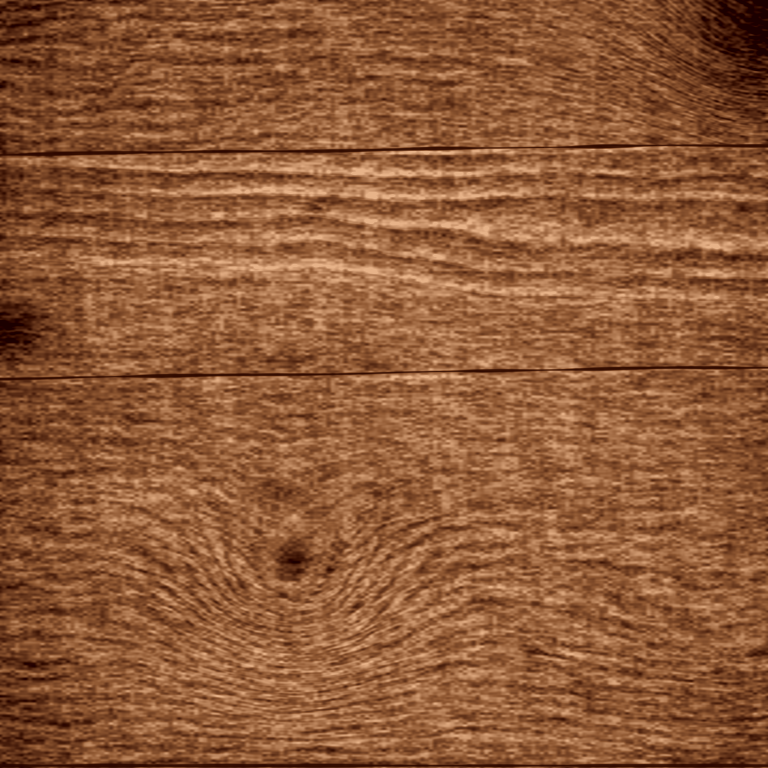
Reproduce this texture procedurally as a Shadertoy shader.

```glsl
#define RING_FREQ 40.0
#define RING_DEPTH 0.15
#define RIDGE_PERIOD 0.031
#define RIDGE_DEPTH 0.17
#define FIBRE_DEPTH 0.40
#define SPECKLE_DEPTH 0.28
#define BASE_TONE 0.615
#define EDGE_SHADE 0.17
#define SEAM_WIDTH 0.0021
#define DARK_WOOD vec3(0.24, 0.08, 0.02)
#define MID_WOOD vec3(0.57, 0.35, 0.20)
#define LIGHT_WOOD vec3(0.81, 0.60, 0.44)

float hash(vec2 p) {
    return fract(sin(dot(p, vec2(127.1, 311.7))) * 43758.5453);
}

float noise(vec2 p) {
    vec2 i = floor(p), f = fract(p);
    f = f * f * (3.0 - 2.0 * f);
    return mix(mix(hash(i), hash(i + vec2(1, 0)), f.x),
               mix(hash(i + vec2(0, 1)), hash(i + vec2(1, 1)), f.x), f.y);
}

float fbm(vec2 p) {
    float sum = 0.0, amp = 0.5;
    for (int i = 0; i < 4; i++) {
        sum += amp * noise(p);
        p = p * 2.03 + 17.3;
        amp *= 0.5;
    }
    return sum / 0.9375;
}

// Soft elliptical spot, 1 at its centre
float spot(vec2 p, vec2 centre, vec2 radius) {
    vec2 q = (p - centre) / radius;
    return exp(-dot(q, q));
}

// Dark gap between planks in x, lit lower lip in y
vec2 seam(float d, float x) {
    float width = SEAM_WIDTH * (0.35 + 1.1 * noise(vec2(x * 14.0, 3.0)));
    float soft = max(0.0012, 1.0 / iResolution.y);
    float gap = 1.0 - smoothstep(width - soft, width + soft, abs(d));
    float lip = exp(-pow((d + 0.006) / 0.003, 2.0)) * noise(vec2(x * 9.0, 8.0));
    return vec2(gap, lip);
}

// Height field whose level lines are the growth rings of the outer planks
float ringField(vec2 p, float topPlank) {
    float lower = 0.20 * spot(p, vec2(0.385, 0.225), vec2(0.13))
                + 0.08 * spot(p, vec2(0.95, 0.15), vec2(0.20, 0.09));
    float upper = 0.33 * spot(p, vec2(1.02, 0.97), vec2(0.19, 0.20));
    float warp = 0.045 * (fbm(p * vec2(3.0, 6.0) + 5.0) - 0.5)
               + 0.010 * (noise(p * vec2(22.0, 45.0)) - 0.5);
    return p.y + mix(lower, upper, topPlank) + warp;
}

// Dark latewood lines that fade in and out
float ringTone(vec2 p, float field, float topPlank) {
    float phase = field * RING_FREQ + 0.5 * noise(vec2(field * 30.0, 2.0));
    float wave = 0.5 + 0.5 * sin(6.2832 * phase);
    float strength = mix(1.0 - 0.75 * smoothstep(0.24, 0.40, p.y),
                         1.0 - 0.6 * smoothstep(0.25, 0.65, p.x), topPlank);
    strength *= 0.35 + 1.1 * fbm(p * vec2(4.0, 7.0) + 31.0);
    return RING_DEPTH * strength * (0.38 - wave * wave);
}

// Raised bright ridges over a plain, softly banded lower half
float ridgeTone(vec2 p, float level) {
    float f = fract((level - 0.66) / RIDGE_PERIOD);
    float bright = smoothstep(0.0, 0.12, f) * (1.0 - smoothstep(0.12, 0.5, f));
    float shade = smoothstep(0.5, 0.92, f) * (1.0 - smoothstep(0.92, 1.0, f));
    float upper = smoothstep(0.652, 0.662, level);
    float tone = upper * RIDGE_DEPTH * (bright - 0.75 * shade)
               * (0.45 + 0.9 * noise(vec2(p.x * 4.0, floor((level - 0.66) / RIDGE_PERIOD))));
    tone += 0.10 * exp(-pow((level - 0.658) / 0.012, 2.0));
    float arc = 0.54 - 0.25 * pow(p.x - 0.85, 2.0);
    tone += 0.09 * exp(-pow((p.y - arc) / 0.009, 2.0)) * smoothstep(0.5, 0.8, p.x);
    tone += 0.12 * spot(p, vec2(0.0, 0.57), vec2(0.13, 0.055));
    tone -= 0.45 * spot(p, vec2(-0.01, 0.57), vec2(0.075, 0.032));
    tone -= 0.28 * spot(p, vec2(0.412, 0.727), vec2(0.012, 0.011));
    return tone;
}

void mainImage(out vec4 fragColor, in vec2 fragCoord) {
    vec2 p = fragCoord / iResolution.xy;

    // Planks
    float wobble = 0.003 * (noise(vec2(p.x * 7.0, 1.0)) - 0.5);
    float topEdge = p.y - mix(0.799, 0.811, p.x) - wobble;
    float lowEdge = p.y - mix(0.507, 0.522, p.x) - wobble;
    float topPlank = step(0.0, topEdge);
    bool middle = topEdge < 0.0 && lowEdge > 0.0;

    // Growth pattern
    float field = ringField(p, topPlank);
    float tone = BASE_TONE;
    if (middle) {
        float dip = 0.035 * smoothstep(0.42, 0.68, p.x) * (1.0 - smoothstep(0.66, 0.74, p.y));
        field = p.y + 0.02 * p.x + dip + 0.022 * (fbm(p * vec2(4.0, 5.0)) - 0.5)
              - 0.008 * spot(p, vec2(0.41, 0.71), vec2(0.06, 0.05));
        tone += ridgeTone(p, field);
    } else {
        tone += ringTone(p, field, topPlank);
    }

    // Fibres follow the growth pattern loosely
    float across = mix(p.y, field, 0.45);
    float fibre = 0.35 * noise(vec2(p.x * 14.0, across * 170.0))
                + 0.65 * noise(vec2(p.x * 60.0, across * 270.0) + 40.0);
    tone += FIBRE_DEPTH * (fibre - 0.5);
    tone += SPECKLE_DEPTH * (noise(p * vec2(180.0, 310.0) + 9.0) - 0.5);
    tone += 0.16 * (fbm(p * vec2(5.0, 9.0) + 70.0) - 0.5);

    // Knots and stains
    tone -= 0.32 * spot(p, vec2(0.378, 0.272), vec2(0.022, 0.017));
    tone -= 0.10 * spot(p, vec2(0.385, 0.25), vec2(0.06, 0.07));
    tone -= 0.17 * spot(p, vec2(0.69, 0.148), vec2(0.014, 0.018));
    tone -= 0.16 * spot(p, vec2(0.36, 0.53), vec2(0.04, 0.016));
    tone -= 0.12 * spot(p, vec2(0.50, 0.525), vec2(0.03, 0.012));
    tone -= 0.38 * spot(p, vec2(1.01, 0.98), vec2(0.10, 0.11));

    // Shaded borders
    vec2 border = abs(p - vec2(0.54, 0.5)) * 2.0;
    tone -= EDGE_SHADE * (0.8 * pow(border.x, 4.0) + 0.5 * pow(border.y, 5.0));

    // Seams
    vec2 gaps = seam(topEdge, p.x) + seam(lowEdge, p.x + 5.0) + seam(p.y - 0.003, p.x + 9.0);
    tone += 0.22 * gaps.y;
    tone = mix(tone, 0.16, min(gaps.x, 1.0) * 0.9);

    // Wood colours
    vec3 color = mix(DARK_WOOD, MID_WOOD, clamp((tone - 0.24) / 0.33, -0.4, 1.0));
    color = mix(color, LIGHT_WOOD, clamp((tone - 0.57) / 0.24, 0.0, 1.4));
    fragColor = vec4(clamp(color, 0.0, 1.0), 1.0);
}
```
